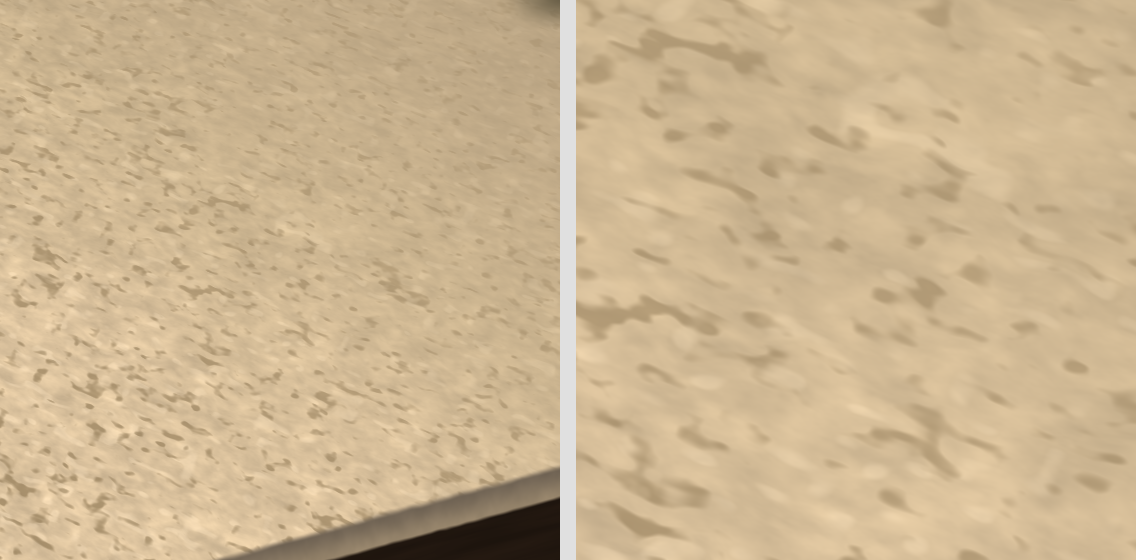
Left, the full canvas; right, a detail of the centre.
A WebGL 1 fragment shader for this texture:

```glsl
precision highp float;
uniform vec2 u_resolution;

// Stone colours
const vec3 LIGHT_STONE = vec3(0.875, 0.775, 0.630);
const vec3 MID_STONE = vec3(0.800, 0.710, 0.565);
const vec3 SHADED_STONE = vec3(0.735, 0.650, 0.520);
const vec3 FLECK_COLOR = vec3(0.580, 0.490, 0.350);
const vec3 CORNER_COLOR = vec3(0.400, 0.360, 0.270);

// Slab edge and the space below it
const vec3 EDGE_LIGHT = vec3(0.590, 0.520, 0.420);
const vec3 EDGE_DARK = vec3(0.440, 0.390, 0.330);
const vec3 VOID_COLOR = vec3(0.130, 0.090, 0.060);
const float EDGE_SLOPE = 0.273;
const float RIM_START = 0.390;
const float VOID_START = 0.592;
const float RIM_BLUR = 0.007;
const float VOID_BLUR = 0.004;

// Grain
const float GRAIN_ANGLE = -0.45;
const vec2 GRAIN_SCALE = vec2(42.0, 85.0);
const vec2 FLECK_SCALE = vec2(44.0, 88.0);
const float GRAIN_CONTRAST = 0.17;
const float FLECK_STRENGTH = 0.62;

float hash(vec2 p) {
  vec3 q = fract(vec3(p.xyx) * 0.1031);
  q += dot(q, q.yzx + 33.33);
  return fract((q.x + q.y) * q.z);
}

float noise(vec2 p) {
  vec2 cell = floor(p);
  vec2 f = fract(p);
  f = f * f * (3.0 - 2.0 * f);
  float bottom = mix(hash(cell), hash(cell + vec2(1.0, 0.0)), f.x);
  float top = mix(hash(cell + vec2(0.0, 1.0)), hash(cell + 1.0), f.x);
  return mix(bottom, top, f.y);
}

float fbm(vec2 p) {
  float sum = 0.0;
  float weight = 0.5;
  for (int i = 0; i < 4; i++) {
    sum += weight * noise(p);
    p = mat2(1.6, 0.9, -0.9, 1.6) * p + 17.3;
    weight *= 0.5;
  }
  return sum / 0.9375;
}

vec2 rotate(vec2 p, float angle) {
  float c = cos(angle);
  float s = sin(angle);
  return vec2(c * p.x + s * p.y, c * p.y - s * p.x);
}

// Signed height above a sloping line that leaves the bottom side at startX
float heightAbove(vec2 uv, float startX) {
  return (uv.y - EDGE_SLOPE * (uv.x - startX)) / sqrt(1.0 + EDGE_SLOPE * EDGE_SLOPE);
}

vec3 stone(vec2 uv) {
  // The surface recedes upwards, so its grain shrinks and flattens
  vec2 plane = vec2((uv.x - 0.5) * (1.0 + 0.2 * uv.y), uv.y * (1.0 + 0.3 * uv.y));
  vec2 p = rotate(plane, GRAIN_ANGLE) + 5.0;
  p += 0.008 * (vec2(noise(p * 31.0), noise(p * 31.0 + 40.0)) - 0.5);

  // Focus and contrast fall off towards the upper right
  float focus = 1.0 - smoothstep(0.1, 1.5, uv.x * 0.7 + uv.y * 0.8);
  float contrast = mix(0.4, 1.15, focus);

  // Broad light
  float shade = smoothstep(0.2, 1.75, uv.y + 0.55 * uv.x);
  shade += 0.2 * (fbm(uv * 5.0 + 3.0) - 0.5);
  vec3 color = mix(LIGHT_STONE, MID_STONE, smoothstep(-0.1, 0.5, shade));
  color = mix(color, SHADED_STONE, smoothstep(0.4, 1.0, shade));

  // Soft streaks and mottling
  float streaks = fbm(p * GRAIN_SCALE) - 0.5;
  float mottle = fbm(p * vec2(18.0, 32.0) + 9.0) - 0.5;
  color *= 1.0 + contrast * (GRAIN_CONTRAST * streaks + 0.14 * mottle);

  // Dark flecks, gathered in loose clusters, and pale chips
  float cluster = noise(p * vec2(14.0, 22.0) + 71.0);
  float dark = noise(p * FLECK_SCALE + 23.0) * 0.75 + noise(p * FLECK_SCALE * 2.1) * 0.25;
  float fleck = smoothstep(0.62, 0.88, dark + 0.16 * (cluster - 0.5));
  color = mix(color, FLECK_COLOR, fleck * FLECK_STRENGTH * contrast);
  float chip = smoothstep(0.66, 0.92, noise(p * FLECK_SCALE * 0.9 + 131.0));
  color += 0.05 * chip * contrast;

  // Dim far corner
  float corner = length((uv - 1.0) * vec2(1.0, 1.9));
  return mix(CORNER_COLOR, color, smoothstep(-0.02, 0.12, corner));
}

void main() {
  vec2 uv = gl_FragCoord.xy / u_resolution;
  float rim = heightAbove(uv, RIM_START) + 0.003 * (noise(uv * 45.0) - 0.5);
  float lip = heightAbove(uv, VOID_START) + 0.002 * (noise(uv * 60.0) - 0.5);

  // Front face of the slab
  float face = smoothstep(-0.055, 0.0, rim);
  vec3 edge = mix(EDGE_LIGHT, EDGE_DARK, face);
  edge *= 0.94 + 0.12 * fbm(uv * vec2(45.0, 30.0));

  // Space below, with faint bands
  float bands = fbm(rotate(uv, 0.266) * vec2(6.0, 60.0));
  vec3 below = VOID_COLOR * (0.75 + 0.5 * bands);

  vec3 color = mix(edge, stone(uv), smoothstep(-RIM_BLUR, RIM_BLUR, rim));
  color = mix(below, color, smoothstep(-VOID_BLUR, VOID_BLUR, lip));
  gl_FragColor = vec4(color, 1.0);
}
```
